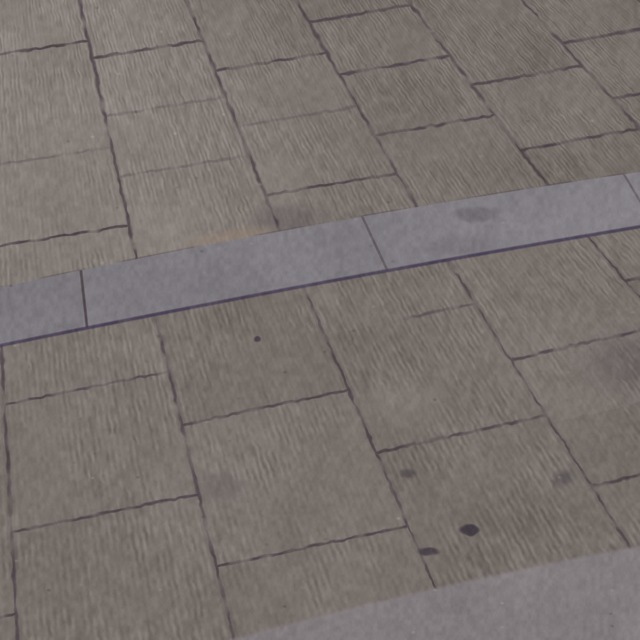
Reproduce this texture procedurally as a WebGL 1 fragment shader.

```glsl
precision highp float;
// Worn paving seen at an angle: ribbed brown slabs in fanning columns, crossed by
// a smooth blue-grey stone band, with a pale kerb in the lower right corner.

uniform vec2 u_resolution;

const vec3 SLAB = vec3(0.461, 0.430, 0.411);
const vec3 SLAB_PALE = vec3(0.525, 0.496, 0.474);
const vec3 BAND = vec3(0.494, 0.480, 0.500);
const vec3 KERB = vec3(0.512, 0.484, 0.494);
const vec3 JOINT = vec3(0.315, 0.280, 0.300);
const vec3 EDGE_SHADE = vec3(0.270, 0.235, 0.320);
const vec3 SAND = vec3(0.550, 0.490, 0.445);
const vec3 STAIN = vec3(0.265, 0.240, 0.270);
const float JOINT_WIDTH = 0.0013;
const float RIBS = 30.0;
const float RIB_DEPTH = 0.036;
const float GRAIN = 0.085;
const float SPECK_CELLS = 30.0;

float hash(vec2 p) {
  vec3 h = fract(vec3(p.xyx) * 0.1031);
  h += dot(h, h.yzx + 33.33);
  return fract((h.x + h.y) * h.z);
}

float noise(vec2 p) {
  vec2 i = floor(p), f = fract(p);
  f *= f * (3.0 - 2.0 * f);
  return mix(mix(hash(i), hash(i + vec2(1, 0)), f.x),
             mix(hash(i + vec2(0, 1)), hash(i + 1.0), f.x), f.y);
}

float fbm(vec2 p) {
  float sum = 0.0, amp = 0.5;
  for (int i = 0; i < 4; i++) {
    sum += amp * noise(p);
    p = p * 2.03 + 17.0;
    amp *= 0.5;
  }
  return sum;
}

vec2 wobble(vec2 p) {
  return vec2(noise(p), noise(p + 40.0)) - 0.5;
}

float stroke(float d, float width, float px) {
  return 1.0 - smoothstep(width * 0.4, width * 1.6 + px, abs(d));
}

// Soft ellipse given as center and radii: 1 inside, 0 outside.
float spot(vec2 p, vec4 e, float soft) {
  return 1.0 - smoothstep(1.0 - soft, 1.0 + soft, length((p - e.xy) / e.zw));
}

// Horizontal place of column line k at depth y, above or below the band.
float columnLine(float k, float y, bool lower) {
  if (lower) return -0.0026 + 0.2318 * k + 0.0042 * k * k
                    + (0.055 + 0.185 * k + 0.003 * k * k) * (y - 0.456);
  return 0.124 + 0.165 * k + 0.002 * k * k + (0.22 + 0.19 * k - 0.004 * k * k) * y;
}

// Depths of a column's cross joints at its left side; negative means faint.
vec3 crossJoints(float k, bool lower) {
  if (lower) {
    if (k < 0.0) return vec3(0.964, 2, 2);
    if (k < 1.0) return vec3(0.632, 0.831, 2);
    if (k < 2.0) return vec3(0.664, 0.885, 2);
    if (k < 3.0) return vec3(-0.525, 0.707, 2);
    if (k < 4.0) return vec3(0.5625, -0.661, 0.76);
    return vec3(0.439, 2, 2);
  }
  if (k < 0.0) return vec3(0.085, -0.257, 0.384);
  if (k < 1.0) return vec3(0.091, -0.182, -0.276);
  if (k < 2.0) return vec3(0.111, -0.198, 0.305);
  if (k < 3.0) return vec3(0.035, 0.117, 0.212);
  if (k < 4.0) return vec3(0.133, 0.234, 2);
  return vec3(0.068, 0.154, 2);
}

vec3 paving(vec2 q, bool lower, float px) {
  vec2 w = q + 0.003 * wobble(q * 110.0);
  float left = -1.0, right = 2.0, col = -1.0, line = 1.0;
  for (int i = -1; i < 7; i++) {
    float x = columnLine(float(i), w.y, lower);
    if (w.x > x) { left = x; col = float(i); }
    else right = min(right, x);
    line = min(line, abs(w.x - x));
  }
  float across = (w.x - left) / max(right - left, 0.01);
  float joint = 0.85 * stroke(line * 0.9, JOINT_WIDTH * (0.5 + 1.2 * noise(q * 70.0)), px);
  vec3 rows = crossJoints(col, lower);
  vec3 gap = w.y + (lower ? 0.20 : 0.157) * (w.x - max(left, 0.0)) - abs(rows);
  float faint = lower ? 0.6 * smoothstep(0.45, 0.65, across) : 0.3;
  for (int i = 0; i < 3; i++)
    joint = max(joint, (rows[i] < 0.0 ? faint : 0.9) * stroke(gap[i], JOINT_WIDTH, px));
  float row = dot(step(0.0, gap), vec3(1));
  float pale = lower ? 0.1 : 0.95 - 0.95 * smoothstep(0.08, 0.62, q.x - 0.25 * q.y);
  vec3 color = mix(SLAB, SLAB_PALE, pale);
  color += 0.02 * (hash(vec2(col + 7.0, row + (lower ? 20.0 : 3.0))) - 0.5);
  // Even grooves broken up by streaks that run along them
  float lane = RIBS * across;
  float streak = noise(vec2(lane * 2.0 + 90.0 * (col + 2.0), q.y * 70.0)) - 0.5;
  float rib = 0.4 * cos(6.2832 * lane) + 1.3 * streak;
  color += RIB_DEPTH * rib * (0.4 + 0.9 * smoothstep(0.25, 0.75, noise(q * 14.0)));
  return mix(color, JOINT, joint * (0.35 + 0.75 * smoothstep(0.1, 0.7, noise(q * 55.0))));
}

void main() {
  vec2 q = gl_FragCoord.xy / u_resolution;
  q.y = 1.0 - q.y; // depth grows downwards
  float px = 1.0 / min(u_resolution.x, u_resolution.y);
  float bandTop = q.y - (0.449 - 0.215 * q.x + 0.0346 * q.x * q.x);
  float bandEnd = q.y - (0.540 - 0.205 * q.x + 0.0192 * q.x * q.x);
  float away = 1.0 - q.x;
  float kerb = q.y - (0.853 + 0.185 * away + 0.069 * away * away);
  vec3 color = paving(q, bandEnd > 0.0, px);

  // Sandy wear, then the band with its joints
  color = mix(color, STAIN, 0.28 * spot(q, vec4(0.45, 0.343, 0.05, 0.02), 0.6));
  vec2 tilted = q + vec2(0, 0.16 * (q.x - 0.36));
  color = mix(color, SAND, 0.65 * spot(tilted, vec4(0.36, 0.369, 0.06, 0.01), 0.6));
  float worn = smoothstep(0.3, 0.65, noise(q * 24.0));
  color = mix(color, JOINT, 0.45 * worn * stroke(bandTop, JOINT_WIDTH, px));
  float cut = stroke(q.x - 0.126 - 0.11 * (q.y - 0.42), JOINT_WIDTH, px);
  cut = max(cut, 0.6 * stroke(q.x - 0.569 - 0.467 * (q.y - 0.345), JOINT_WIDTH, px));
  cut = max(cut, 0.5 * stroke(q.x - 0.977 - 0.6 * (q.y - 0.276), JOINT_WIDTH, px));
  vec3 stone = BAND + 0.022 * smoothstep(0.55, 1.0, q.x) - 0.012 * step(q.x, 0.13);
  float inBand = smoothstep(-px, px, bandTop) * (1.0 - smoothstep(-px, px, bandEnd));
  color = mix(color, mix(stone, JOINT, cut), inBand);
  color = mix(color, EDGE_SHADE, (0.7 + 0.25 * noise(q * 40.0)) * stroke(bandEnd, 0.0018, px));

  // Kerb
  color = mix(color, KERB, smoothstep(-0.003 - px, 0.003 + px, kerb));

  // Dark drops, broad faint patches and one pale scuff
  vec2 s = q + 0.005 * wobble(q * 80.0);
  float drops = spot(s, vec4(0.401, 0.53, 0.005, 0.004), 0.4)
    + spot(s, vec4(0.733, 0.828, 0.016, 0.008), 0.25)
    + spot(s, vec4(0.669, 0.862, 0.015, 0.007), 0.4)
    + 0.5 * spot(s, vec4(0.637, 0.74, 0.01, 0.007), 0.5)
    + 0.5 * spot(s, vec4(0.879, 0.747, 0.013, 0.012), 0.6);
  float patches = spot(s, vec4(0.742, 0.335, 0.034, 0.012), 0.3)
    + 0.6 * spot(s, vec4(0.725, 0.384, 0.05, 0.016), 0.5) * inBand
    + spot(s, vec4(0.985, 0.565, 0.06, 0.04), 0.8)
    + 0.7 * spot(s, vec4(0.345, 0.759, 0.03, 0.02), 0.6);
  color = mix(color, STAIN, max(0.9 * drops, 0.25 * patches));
  color += 0.03 * spot(q, vec4(0.62, 0.615, 0.05, 0.04), 0.8);

  // Scattered specks, mottling and grain
  vec2 cell = floor(q * SPECK_CELLS);
  vec2 seat = 0.2 + 0.6 * vec2(hash(cell + 5.0), hash(cell + 71.0));
  float speck = spot(fract(q * SPECK_CELLS), vec4(seat, 0.08, 0.06), 0.7);
  color += speck * step(0.86, hash(cell + 31.0)) * (hash(cell + 9.0) - 0.5) * 0.14;
  color += 0.06 * (fbm(q * 11.0) - 0.47);
  color += GRAIN * (fbm(q * vec2(150, 110)) - 0.47);
  gl_FragColor = vec4(color, 1.0);
}
```
